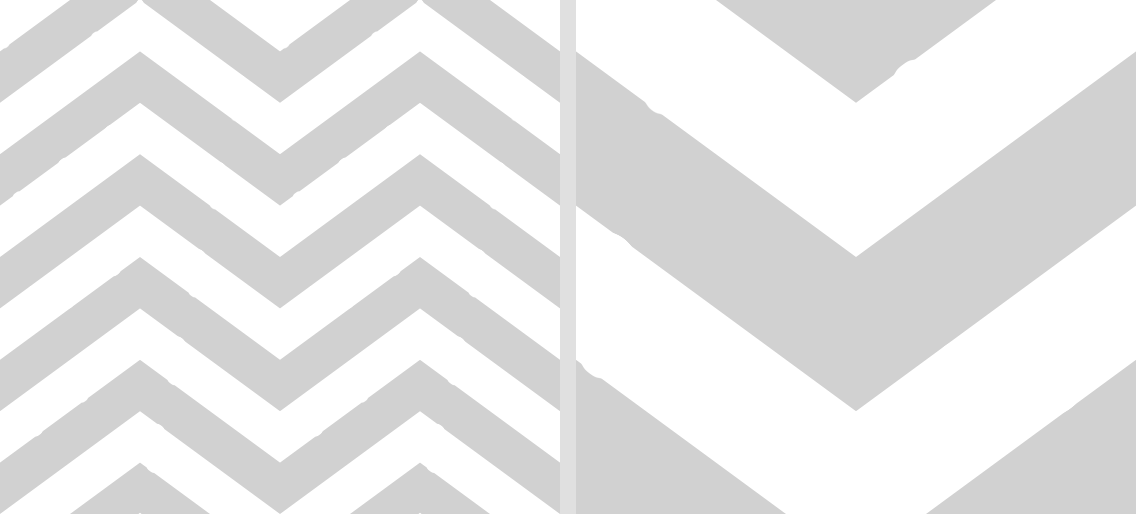
Left: the whole. Right: its middle third, enlarged.
Reproduce this pattern procedurally as a WebGL 2 fragment shader.

```glsl
#version 300 es
precision highp float;

uniform vec2 u_resolution;
out vec4 fragColor;

const float TAU = 6.283185;

// Triangle wave: 0 at whole numbers, 1 halfway between them
float triangle(float x) {
    return 1.0 - abs(2.0 * fract(x) - 1.0);
}

// Sparse small nicks from layered sines, wrapping on the unit square
float edgeWear(vec2 p) {
    float waves = sin(TAU * (9.0 * p.x + 4.0 * p.y)) * sin(TAU * (5.0 * p.x - 7.0 * p.y));
    return 0.012 * smoothstep(0.85, 1.0, waves);
}

void main() {
    vec2 uv = gl_FragCoord.xy / u_resolution;

    // Two zigzags across, five stripe pairs down, each rising one full period
    float phase = 5.0 * uv.y - triangle(2.0 * uv.x);

    // Signed distance to the stripe edge, in stripe periods
    float edge = abs(fract(phase + 0.25) - 0.5) - 0.25;
    edge += edgeWear(uv);

    // One pixel measured across the slanted stripe
    float pixel = length(vec2(4.0, 5.0) / u_resolution);
    float stripe = 1.0 - smoothstep(-0.6 * pixel, 0.6 * pixel, edge);

    vec3 white = vec3(1.0);
    vec3 paleGray = vec3(0.82);
    fragColor = vec4(mix(white, paleGray, stripe), 1.0);
}
```
